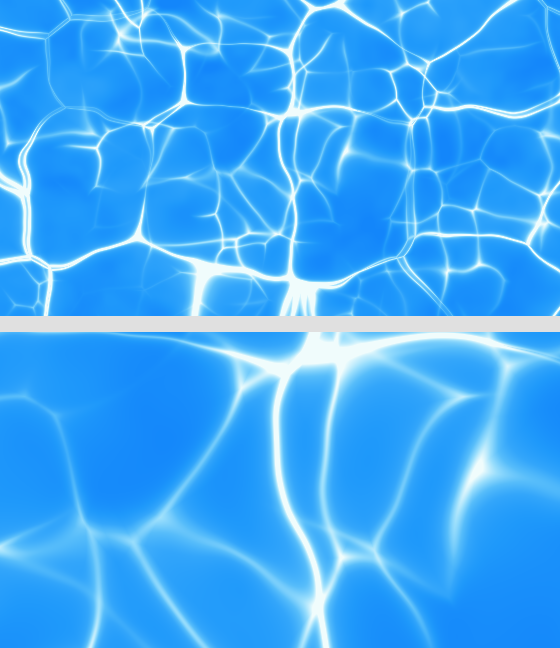
Top: the whole. Bottom: its middle third, enlarged.
Give the GLSL for this texture, as a Shadertoy shader.

```glsl
// Sunlit pool water: a net of bright caustic lines over soft blue blotches.
// Warped, weighted Voronoi borders give curved lines, a steep falloff the glow,
// and two slightly shifted copies of the net open into pale folds.

const float CELL_SIZE = 0.38;      // main net, in canvas heights
const float LINE_WIDTH = 0.0029;
const float FALLOFF = 1.8;
const float WHITE_LEVEL = 0.9;     // tone of light 1.0
const float TONE_PER_LOG = 0.253;

vec2 hash2(vec2 cell, uint seed) {
    uvec2 q = uvec2(ivec2(cell)) * uvec2(1597u, 3813u) + seed * 7919u;
    uint n = (q.x ^ (q.y << 9)) * 73939u + q.y;
    n = (n ^ (n >> 15)) * 48271u;
    n = (n ^ (n >> 13)) * 69621u;
    n ^= n >> 16;
    return vec2(n & 65535u, n >> 16) / 65535.0;
}

// Two independent smooth noise channels in 0..1
vec2 noise2(vec2 p, uint seed) {
    vec2 i = floor(p), f = p - i;
    vec2 u = f * f * f * (f * (f * 6.0 - 15.0) + 10.0);
    vec2 low = mix(hash2(i, seed), hash2(i + vec2(1, 0), seed), u.x);
    vec2 high = mix(hash2(i + vec2(0, 1), seed), hash2(i + vec2(1, 1), seed), u.x);
    return mix(low, high, u.y);
}

vec2 warp(vec2 p, uint seed) {
    return p + 0.12 * (noise2(p * 2.6, seed) - 0.5)
             + 0.055 * (noise2(p * 5.5, seed + 1u) - 0.5)
             + 0.014 * (noise2(p * 14.0, seed + 2u) - 0.5);
}

// x: closeness to a border, y: closeness to a junction, z: cell tag
vec3 voronoi(vec2 p, float size, uint seed) {
    vec2 q = p / size, home = floor(q);
    vec3 nearest = vec3(9.0);
    float tag = 0.0;
    for (int y = -2; y <= 2; y++)
    for (int x = -2; x <= 2; x++) {
        vec2 cell = home + vec2(x, y);
        vec2 jitter = hash2(cell, seed);
        // Unequal weights bend the borders into arcs
        float weight = mix(0.8, 1.25, fract(7.0 * (jitter.x + jitter.y)));
        float d = weight * length(cell + 0.1 + 0.8 * jitter - q);
        if (d < nearest.x) {
            nearest = vec3(d, nearest.xy);
            tag = jitter.x + 2.0 * jitter.y;
        } else if (d < nearest.y) {
            nearest = vec3(nearest.x, d, nearest.y);
        } else {
            nearest.z = min(nearest.z, d);
        }
    }
    return vec3(0.5 * size * (nearest.y - nearest.x), size * (nearest.z - nearest.x), tag);
}

float glow(float dist, float width, float softness) {
    return pow(width / length(vec2(dist, softness)), FALLOFF);
}

// Light of one net: lines vary in strength and swell at junctions
float netLight(vec3 net, float strength, float swell, float softness) {
    float width = LINE_WIDTH * strength * (1.0 + swell * exp(-net.y / 0.022));
    return glow(net.x, width, softness);
}

float mainNet(vec2 p) {
    vec2 vary = noise2(p * 4.0, 11u);
    float strength = mix(0.3, 1.2, smoothstep(0.2, 0.7, vary.x));
    float swell = 5.0 * smoothstep(0.4, 0.8, vary.y);

    // The second copy drifts away only in some places
    float opening = smoothstep(0.4, 0.75, noise2(p * 2.3, 17u).x);
    vec2 drift = 0.07 * opening * (noise2(p * 3.5, 19u) - 0.5);
    vec2 q = warp(p, 3u);
    vec3 a = voronoi(q, CELL_SIZE, 23u);
    vec3 b = voronoi(q + drift, CELL_SIZE, 23u);
    float light = max(netLight(a, strength, swell, 0.0018),
                      netLight(b, strength * 0.8, swell, 0.0018));

    float inFold = step(0.00001, abs(a.z - b.z));
    float fill = inFold * smoothstep(0.0, 0.005, min(a.x, b.x));
    return light + 0.25 * fill * strength;
}

// Finer strands that fade in and out, from crisp to feathery
float fineNet(vec2 p, float size, uint seed) {
    vec2 vary = noise2(p * 5.0, seed);
    float strength = 0.9 * smoothstep(0.38, 0.95, vary.x);
    vec3 net = voronoi(warp(p, seed + 2u), size, seed + 5u);
    return netLight(net, strength, 2.5 * vary.y, mix(0.0018, 0.006, vary.y));
}

float waterTone(vec2 p) {
    vec2 q = warp(p, 61u);
    float blotches = 0.5 * noise2(q * 4.0, 67u).x
                   + 0.32 * noise2(q * vec2(8.0, 10.0), 71u).x
                   + 0.18 * noise2(q * 19.0, 73u).x;
    return 0.54 * blotches - 0.145;
}

vec3 palette(float tone) {
    vec3 shades[6] = vec3[6](
        vec3(0.075, 0.525, 0.98), vec3(0.12, 0.60, 0.98), vec3(0.20, 0.65, 0.98),
        vec3(0.34, 0.74, 0.98), vec3(0.60, 0.87, 0.99), vec3(0.94, 0.99, 0.99));
    vec3 color = shades[0];
    for (int i = 1; i < 6; i++)
        color = mix(color, shades[i], clamp(tone * 5.0 - float(i - 1), 0.0, 1.0));
    return color;
}

void mainImage(out vec4 fragColor, in vec2 fragCoord) {
    vec2 p = fragCoord / iResolution.y + 4.0;
    float light = exp((waterTone(p) - WHITE_LEVEL) / TONE_PER_LOG);
    light += mainNet(p) + fineNet(p, 0.25, 31u) + fineNet(p + 5.3, 0.16, 43u);
    float tone = WHITE_LEVEL + TONE_PER_LOG * log(light);
    fragColor = vec4(palette(tone), 1.0);
}
```
